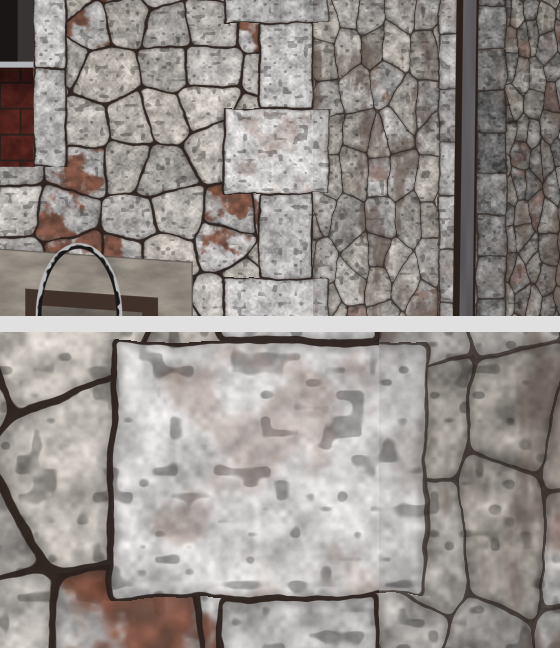
Top: the whole. Bottom: its middle third, enlarged.
Give the GLSL for this texture, as a Shadertoy shader.

```glsl
// A weathered rubble-stone house corner with window, brick, lintel, hose and post.
// Rounded Voronoi cells make the stones, boxes in rows make the corner blocks,
// and layered value noise adds grain, pits, rust and stains.
#define JOINT_WIDTH 0.0034
#define WARP 0.016
#define GRAIN 0.42
#define RUST_SHARE 0.24
#define JOINT_COLOR vec3(0.16, 0.12, 0.105)
#define RUST_COLOR vec3(0.40, 0.23, 0.17)
#define STAIN_COLOR vec3(0.38, 0.32, 0.29)
#define CONCRETE_COLOR vec3(0.58, 0.55, 0.51)
#define BRICK_COLOR vec3(0.30, 0.13, 0.11)
#define STEEL_COLOR vec3(0.37, 0.36, 0.37)

float hash(vec2 p) { return fract(sin(dot(p, vec2(127.1, 311.7))) * 43758.5453); }

float noise(vec2 p) {
    vec2 i = floor(p), f = fract(p);
    f = f * f * (3.0 - 2.0 * f);
    return mix(mix(hash(i), hash(i + vec2(1, 0)), f.x),
               mix(hash(i + vec2(0, 1)), hash(i + vec2(1, 1)), f.x), f.y);
}

float fbm(vec2 p) {
    float sum = 0.0, amp = 0.53;
    for (int i = 0; i < 4; i++, amp *= 0.5) {
        sum += amp * noise(p);
        p = mat2(1.6, 1.2, -1.2, 1.6) * p + 5.7;
    }
    return sum;
}

float smin(float a, float b, float k) {
    float h = max(k - abs(a - b), 0.0) / k;
    return min(a, b) - h * h * k * 0.25;
}

float box(vec2 p, vec2 lo, vec2 hi) {
    vec2 d = abs(p - 0.5 * (lo + hi)) - 0.5 * (hi - lo);
    return length(max(d, 0.0)) + min(max(d.x, d.y), 0.0);
}

// Antialiased inside of a distance field
float fill(float d) {
    float px = 0.8 / iResolution.y;
    return 1.0 - smoothstep(-px, px, d);
}

vec2 site(vec2 c) { return 0.12 + 0.76 * vec2(hash(c), hash(c + 37.3)); }

// Rubble: x = distance to the joint, y = stone id
vec2 rubble(vec2 p, vec2 scale) {
    vec2 q = p * scale, cell = floor(q), f = fract(q), nearest = vec2(0), a = vec2(9);
    for (int i = 0; i < 9; i++) {
        vec2 g = vec2(i % 3 - 1, i / 3 - 1), r = g + site(cell + g) - f;
        if (dot(r, r) < dot(a, a)) { a = r; nearest = g; }
    }
    float edge = 1.0;
    for (int i = 0; i < 25; i++) {
        vec2 g = nearest + vec2(i % 5 - 2, i / 5 - 2), r = g + site(cell + g) - f;
        if (i != 12) edge = smin(edge, dot(0.5 * (a + r), normalize(r - a)), 0.09);
    }
    return vec2(edge / scale.y, hash(cell + nearest + 11.0));
}

// Corner blocks: span = left, right, row height, row start; odd rows are wider
vec2 cornerBlock(vec2 p, vec4 span, float stagger) {
    float row = floor((p.y - span.w) / span.z), base = span.w + row * span.z;
    float wide = stagger * mod(row, 2.0);
    vec2 lo = vec2(span.x - wide, base), hi = vec2(span.y + 0.45 * wide, base + span.z);
    return vec2(0.008 - box(p, lo + 0.008, hi - 0.008), hash(vec2(row, span.x)));
}

vec3 masonry(vec2 p) {
    float side = step(0.99, p.x), far = step(1.48, p.x);
    vec2 q = p + WARP * (vec2(fbm(p * 17.0), fbm(p * 17.0 + 40.0)) - 0.5);
    vec2 scale = mix(mix(vec2(6.5, 7.2), vec2(13.0, 7.8), side), vec2(21.0, 11.0), far);
    float tone = mix(mix(0.685, 0.625, side), 0.50, far);
    vec2 stone = rubble(q, scale);
    vec4 span = vec4(0.82, 0.99, 0.27, 0.117);
    if (p.x < 0.5) span = vec4(0.106, 0.21, 0.31, 0.472);
    if (p.x > 1.2) span = vec4(1.389, 1.45, 0.17, 0.04);
    if (far > 0.5) span = vec4(1.509, 1.602, 0.132, 0.055);
    vec2 block = cornerBlock(q, span, p.x > 0.5 && p.x < 1.2 ? 0.11 : 0.0);
    if (p.x < 0.5 && p.y < 0.472) block.x = -1.0;
    float inBlock = step(0.0, block.x);
    stone = inBlock > 0.5 ? block : vec2(min(stone.x, -block.x), stone.y);

    // Stone face: tint, grain and pits
    float id = stone.y, id2 = fract(id * 57.3);
    float shade = tone + 0.15 * (id - 0.5) + GRAIN * (fbm(p * 38.0 + id * 9.0) - 0.5);
    shade += 0.13 * (noise(p * 145.0) - 0.5) + inBlock * mix(0.065, -0.04, far);
    vec3 col = shade * mix(vec3(1.03, 0.995, 0.95), vec3(1.0, 0.99, 0.985), max(id2, inBlock));
    col *= 1.0 - 0.28 * smoothstep(0.70, 0.86, noise(p * vec2(62.0, 75.0) + 8.0));

    // Rust on some stones, brown streaks on the side walls
    float rust = step(1.0 - RUST_SHARE, id2) * smoothstep(0.46, 0.62, fbm(p * 16.0 + id * 20.0));
    rust *= 0.8 * (1.0 - 0.75 * inBlock) * (1.0 - 0.55 * side);
    col = mix(col, RUST_COLOR * (0.75 + 0.6 * noise(p * 60.0)), rust);
    float streaks = smoothstep(0.50, 0.72, fbm(p * vec2(26.0, 10.0) + 3.0));
    col = mix(col, STAIN_COLOR, 0.62 * side * streaks * (1.0 - 0.6 * inBlock));

    // Rounded shoulders and dark joints of uneven width
    col *= mix(0.80, 1.0, smoothstep(0.0, 0.016, stone.x));
    float width = JOINT_WIDTH * mix(0.55, 1.35, noise(p * 24.0)) * (1.0 - 0.3 * side);
    return mix(col, JOINT_COLOR, fill(stone.x - width) * mix(0.92, 0.68, side));
}

// Dark pane, pale sill and brick infill
vec3 windowAndBrick(vec2 p) {
    vec2 size = vec2(0.13, 0.082), b = p / size;
    b.x += 0.5 * mod(floor(b.y), 2.0);
    vec2 e = (0.5 - abs(fract(b) - 0.5)) * size;
    vec3 col = mix(BRICK_COLOR * (0.7 + 0.6 * fbm(p * 40.0)), JOINT_COLOR, fill(min(e.x, e.y) - 0.003));
    col *= 1.0 - 0.45 * smoothstep(0.68, 0.76, p.y);
    col = mix(col, vec3(0.70, 0.71, 0.73), fill(0.786 - p.y));
    return mix(col, vec3(0.10, 0.085, 0.085) + 0.12 * fill(0.056 - p.x), fill(0.805 - p.y));
}

void mainImage(out vec4 fragColor, in vec2 fragCoord) {
    vec2 p = fragCoord / iResolution.y, l = p + vec2(0.0, 0.068 * p.x);
    vec3 col = mix(masonry(p), windowAndBrick(p), fill(box(p, vec2(-0.1, 0.472), vec2(0.106, 1.1))));
    // Concrete lintel with a recessed frame
    float lintel = box(l, vec2(-0.1), vec2(0.61, 0.213)), recess = box(l, vec2(0.08, -0.1), vec2(0.50, 0.092));
    vec3 concrete = CONCRETE_COLOR * (0.78 + 0.42 * fbm(p * vec2(12.0, 30.0)));
    vec3 panel = mix(JOINT_COLOR * 1.6, concrete * 0.72, fill(recess + 0.05));
    concrete = mix(concrete, panel, fill(recess)) * mix(0.6, 1.0, smoothstep(0.0, 0.007, -lintel));
    col = mix(col, concrete, fill(lintel));
    // Hose loop: a speckled elliptical stroke, lit along its outer side
    vec2 radius = vec2(0.128, 0.222), d = (p - vec2(0.25, 0.0)) / radius;
    float f = length(d), hose = f * (f - 1.0) / max(length(d / radius), 0.01);
    float lit = smoothstep(-0.003, 0.004, hose + 0.012 * (noise(p * 70.0) - 0.5));
    col = mix(col, vec3(0.09 + 0.63 * lit), fill(abs(hose) - 0.009));
    // Steel post between its dark gaps
    float x = p.x - 0.012 * (p.y - 0.5);
    vec3 metal = STEEL_COLOR * (0.88 + 0.2 * noise(p * vec2(60.0, 5.0)));
    metal = mix(JOINT_COLOR, metal, fill(abs(x - 1.481) - 0.021));
    col = mix(col, metal, fill(abs(x - 1.474) - 0.035));
    fragColor = vec4(clamp(col, 0.0, 1.0), 1.0);
}
```
